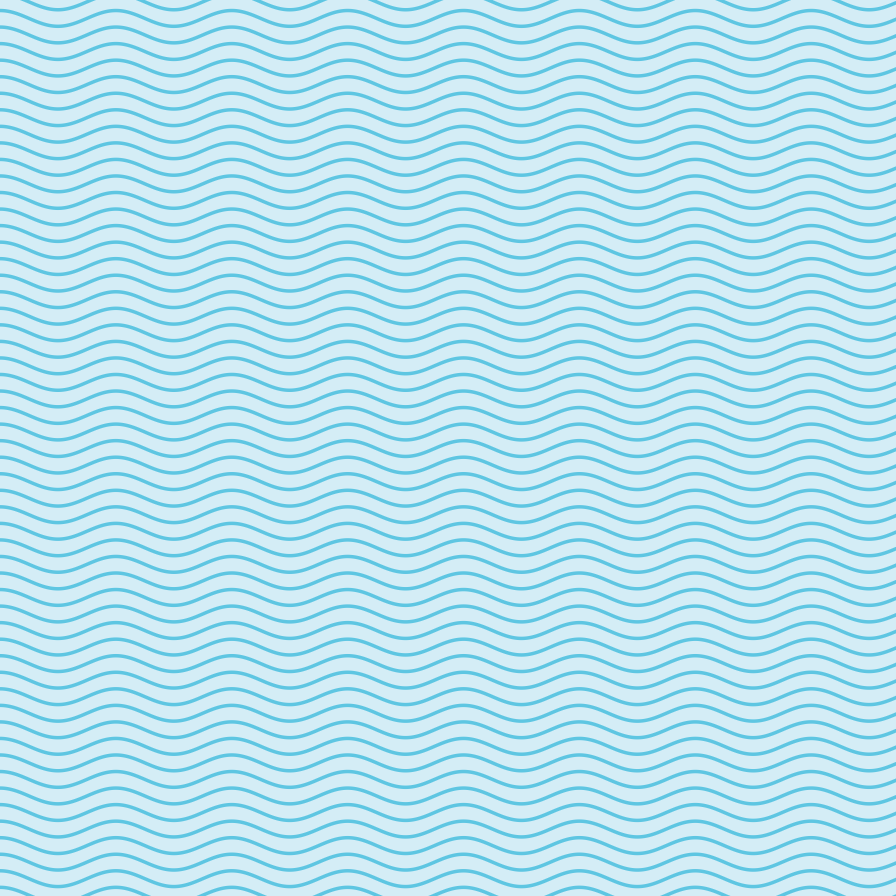
Reproduce this pattern procedurally as a Shadertoy shader.

```glsl
const float TAU = 6.2831853;

// Distance to the nearest of a stack of identical sine lines
float waveDistance(vec2 p) {
    float rows = 54.16;
    float amplitude = 0.0088;
    float waveNumber = TAU * 7.732;

    float phase = waveNumber * p.x;
    float height = p.y - 0.6559 - amplitude * (cos(phase) - 1.0);
    float offset = (fract(height * rows + 0.5) - 0.5) / rows;

    // Divide by the gradient length to keep the stroke width even on slopes
    float slope = amplitude * waveNumber * sin(phase);
    return abs(offset) / sqrt(1.0 + slope * slope);
}

void mainImage(out vec4 fragColor, in vec2 fragCoord) {
    vec2 p = fragCoord / iResolution.y;
    float pixel = 1.0 / iResolution.y;

    // Antialiased stroke coverage
    float stroke = clamp(0.5 - (waveDistance(p) - 0.00195) / pixel, 0.0, 1.0);

    vec3 paleBlue = vec3(0.83, 0.93, 0.965);
    vec3 waveBlue = vec3(0.37, 0.775, 0.888);
    fragColor = vec4(mix(paleBlue, waveBlue, stroke), 1.0);
}
```
